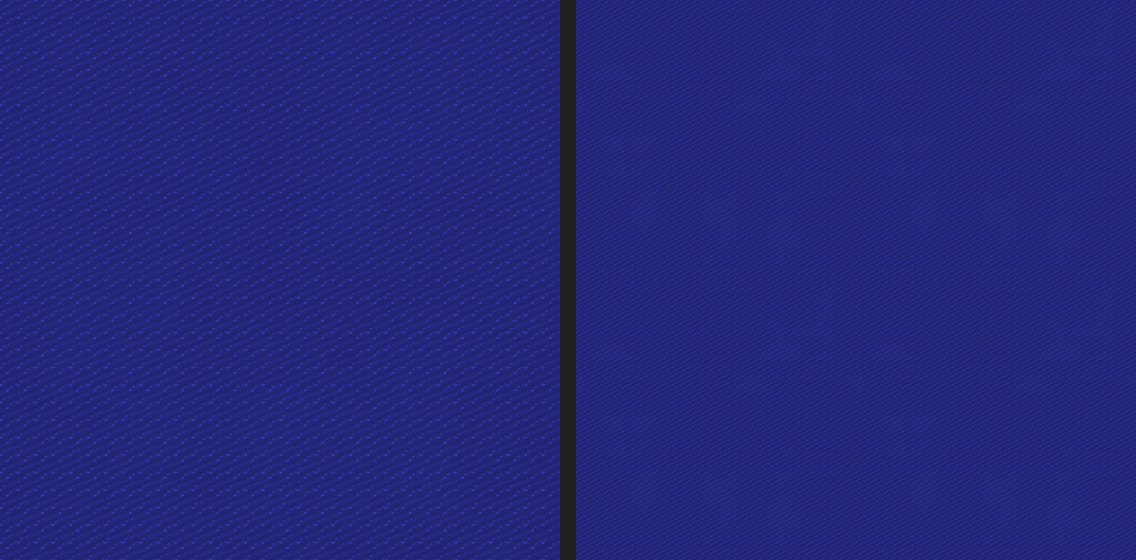
Left, the tile; right, the same tile 2 across and 2 down.
Write a Shadertoy shader that draws this texture.

```glsl
const float REPEATS = 32.0;
const float WEAR_CELLS = 8.0;
const int STREAKS = 2;
const int FLECKS = 10;
const float TAU = 6.2831853;

const vec3 SHADOW = vec3(0.134, 0.140, 0.450);
const vec3 CLOTH = vec3(0.145, 0.152, 0.484);
const vec3 THREAD = vec3(0.210, 0.230, 0.725);

float hash(vec2 p) {
    return fract(sin(dot(p, vec2(127.1, 311.7))) * 43758.5453);
}

// Value noise that wraps after a whole number of cells
float wrappedNoise(vec2 p, float period) {
    vec2 cell = floor(p);
    vec2 f = fract(p);
    f = f * f * (3.0 - 2.0 * f);
    vec2 lo = mod(cell, period);
    vec2 hi = mod(cell + 1.0, period);
    float bottom = mix(hash(lo), hash(vec2(hi.x, lo.y)), f.x);
    float top = mix(hash(vec2(lo.x, hi.y)), hash(hi), f.x);
    return mix(bottom, top, f.y);
}

// Coverage of a short dash lying along the twill
float fleck(vec2 offset, float radius, float pixel) {
    vec2 d = vec2(offset.x * 0.72, offset.y - 0.25 * offset.x);
    return 1.0 - smoothstep(radius - 0.5 * pixel, radius + 0.5 * pixel, length(d));
}

// Raised flecks of one diagonal streak, fading along its length
float streakFlecks(vec2 p, float streak, float period, float pixel) {
    float light = 0.0;
    for (int i = 0; i < FLECKS; i++) {
        float n = float(i);
        vec2 seed = vec2(n + 3.0, streak * 17.0 + 5.0);
        float along = fract(0.22 * n + 0.38 * streak + 0.08 * hash(seed));
        float across = 0.24 * (hash(seed + 31.0) - 0.5);
        vec2 centre = vec2(along, 0.5 * along + 0.5 * streak + across);
        vec2 id = round(p - centre);
        float variation = mix(0.75, 1.1, hash(mod(id, period) + seed));
        float strength = exp(-0.45 * n) * variation;
        light = max(light, strength * fleck(p - centre - id, 0.058, pixel));
    }
    return light;
}

void mainImage(out vec4 fragColor, in vec2 fragCoord) {
    vec2 uv = fragCoord / iResolution.xy;
    vec2 p = uv * REPEATS;
    float pixel = REPEATS / min(iResolution.x, iResolution.y);

    // Soft diagonal ribs with faint uneven wear
    float rib = 0.5 + 0.5 * cos(TAU * (2.0 * p.y - p.x));
    float wear = wrappedNoise(uv * WEAR_CELLS, WEAR_CELLS);
    vec3 color = mix(SHADOW, CLOTH, rib) * mix(0.985, 1.015, wear);

    // Bright threads on each rib
    float light = 0.0;
    for (int s = 0; s < STREAKS; s++) {
        light = max(light, streakFlecks(p, float(s), REPEATS, pixel));
    }
    color = mix(color, THREAD, clamp(light, 0.0, 1.0));

    fragColor = vec4(color, 1.0);
}
```
